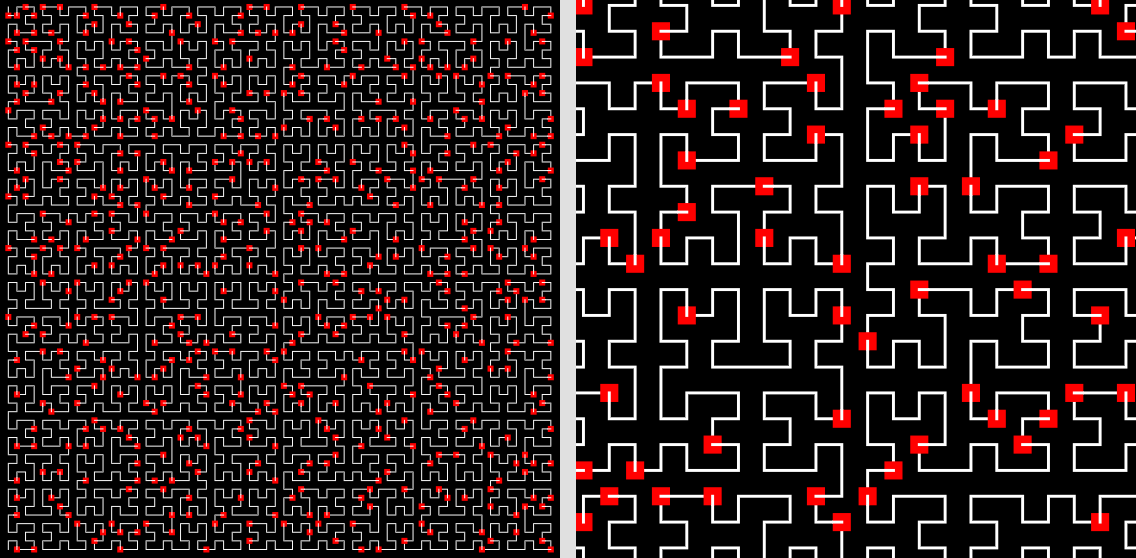
Left, the full canvas; right, a detail of the centre.
Give the GLSL for this pattern, as a WebGL 2 fragment shader.

```glsl
#version 300 es
precision highp float;
precision highp int;

uniform vec2 u_resolution;
out vec4 fragColor;

const int GRID = 64;
const float CELLS_PER_SIDE = 64.8;
const vec2 GRID_OFFSET = vec2(-0.05, 0.09);
const float LINE_HALF_WIDTH = 0.057;
const float MARK_HALF_WIDTH = 0.35;

const vec3 BACKGROUND = vec3(0.0);
const vec3 LINE_COLOR = vec3(1.0);
const vec3 MARK_COLOR = vec3(1.0, 0.0, 0.0);

// Position of a cell along the Hilbert curve, starting at zero
int hilbertIndex(ivec2 cell) {
  int index = 0;
  for (int s = GRID / 2; s > 0; s /= 2) {
    ivec2 quadrant = ivec2((cell.x & s) > 0, (cell.y & s) > 0);
    index += s * s * ((3 * quadrant.x) ^ quadrant.y);
    if (quadrant.y == 0) {
      if (quadrant.x == 1) cell = GRID - 1 - cell;
      cell = cell.yx;
    }
  }
  return index;
}

bool isPrime(int n) {
  if (n < 2) return false;
  for (int k = 2; k * k <= n; k++) {
    if (n % k == 0) return false;
  }
  return true;
}

bool insideGrid(ivec2 cell) {
  return all(greaterThanEqual(cell, ivec2(0))) && all(lessThan(cell, ivec2(GRID)));
}

// Share of a pixel-wide window at x that lies between lo and hi
float bandCoverage(float x, float lo, float hi, float pixel) {
  float overlap = min(x + 0.5 * pixel, hi) - max(x - 0.5 * pixel, lo);
  return clamp(overlap / pixel, 0.0, 1.0);
}

// Stroke from the cell centre towards one neighbour
float linkCoverage(vec2 local, vec2 dir, float pixel) {
  float along = dot(local, dir);
  float across = dot(local, vec2(-dir.y, dir.x));
  return bandCoverage(across, -LINE_HALF_WIDTH, LINE_HALF_WIDTH, pixel)
       * bandCoverage(along, -LINE_HALF_WIDTH, 1.0, pixel);
}

float squareCoverage(vec2 local, float halfWidth, float pixel) {
  return bandCoverage(local.x, -halfWidth, halfWidth, pixel)
       * bandCoverage(local.y, -halfWidth, halfWidth, pixel);
}

void main() {
  // Cell grid with rows counted downwards
  float pixel = CELLS_PER_SIDE / min(u_resolution.x, u_resolution.y);
  vec2 centred = (gl_FragCoord.xy - 0.5 * u_resolution) * pixel - GRID_OFFSET;
  vec2 gridPos = vec2(centred.x, -centred.y) + 0.5 * float(GRID);
  ivec2 cell = ivec2(floor(gridPos));
  vec2 local = fract(gridPos) - 0.5;

  vec3 color = BACKGROUND;
  if (insideGrid(cell)) {
    int index = hilbertIndex(cell.yx);
    float incoming = 0.0;
    float outgoing = 0.0;

    // Links to the previous and next cells on the curve
    ivec2 dir = ivec2(1, 0);
    for (int i = 0; i < 4; i++) {
      ivec2 neighbour = cell + dir;
      if (insideGrid(neighbour)) {
        int stride = hilbertIndex(neighbour.yx) - index;
        float link = linkCoverage(local, vec2(dir), pixel);
        if (stride == -1) incoming = link;
        if (stride == 1) outgoing = link;
      }
      dir = ivec2(-dir.y, dir.x);
    }

    // Prime marks cover the incoming stroke, the outgoing one lies on top
    float mark = isPrime(index + 1) ? squareCoverage(local, MARK_HALF_WIDTH, pixel) : 0.0;
    color = mix(color, LINE_COLOR, max(incoming, outgoing));
    color = mix(color, MARK_COLOR, mark);
    color = mix(color, LINE_COLOR, outgoing * step(0.001, mark));
  }
  fragColor = vec4(color, 1.0);
}
```
